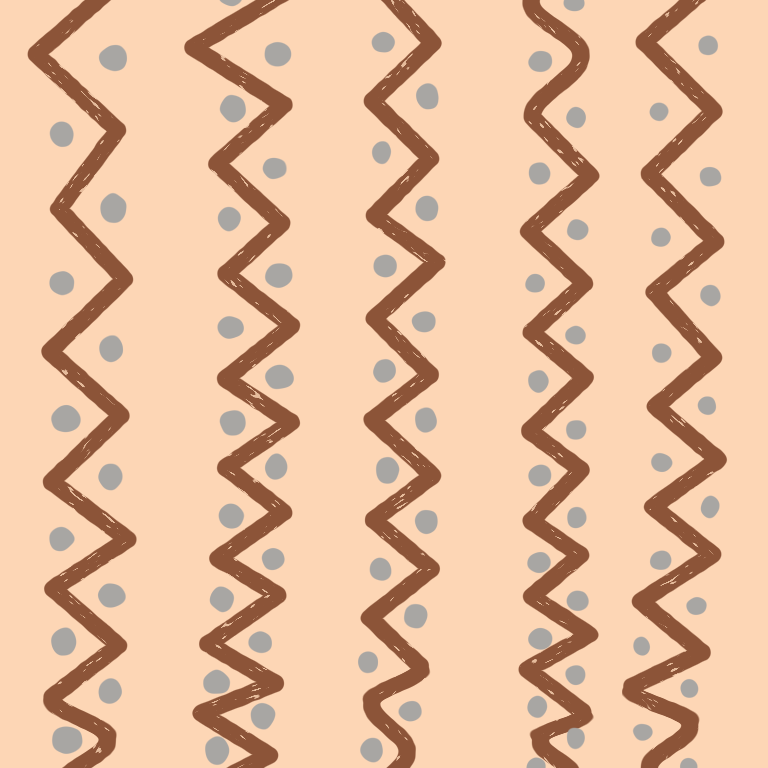
Give the GLSL for this pattern, as a Shadertoy shader.

```glsl
// Five hand-inked vertical zigzags with worn brown strokes and grey dots in their bends, on peach.
#define COLUMNS 5
#define STROKE_HALF 0.0112
#define JITTER 0.007
#define DOT_INSET 0.70
#define DOT_LARGE 0.0172
#define DOT_SMALL 0.0124
#define WEAR 0.29
#define PAPER vec3(0.992, 0.840, 0.710)
#define INK vec3(0.550, 0.330, 0.220)
#define GREY vec3(0.660, 0.650, 0.640)

// Per column: centre x, depth of first corner, first gap, shrink of gaps
const vec4 SPACING[COLUMNS] = vec4[](
    vec4(0.115, 0.074, 0.1048, 0.0022),
    vec4(0.331, 0.068, 0.0759, 0.0010),
    vec4(0.527, 0.053, 0.0760, 0.0007),
    vec4(0.726, 0.078, 0.0771, 0.0012),
    vec4(0.891, 0.061, 0.0866, 0.0014));

// Per column: signed half width, widening of first corner, lean at foot, height where curves begin
const vec4 SWAY[COLUMNS] = vec4[](
    vec4(-0.045, 1.6, 0.0, 0.10),
    vec4(-0.043, 1.8, -0.020, -1.0),
    vec4(0.038, 1.0, -0.018, 0.125),
    vec4(0.037, 1.0, 0.0, 0.07),
    vec4(-0.044, 1.2, -0.022, 0.10));

vec2 hash2(vec2 p) {
    vec3 q = fract(p.xyx * vec3(0.1031, 0.1030, 0.0973));
    q += dot(q, q.yzx + 33.33);
    return fract((q.xx + q.yz) * q.zy) * 2.0 - 1.0;
}

float gradientNoise(vec2 p) {
    vec2 i = floor(p), f = p - i;
    vec2 u = f * f * (3.0 - 2.0 * f), e = vec2(1.0, 0.0);
    float low = mix(dot(hash2(i), f), dot(hash2(i + e), f - e), u.x);
    float high = mix(dot(hash2(i + e.yx), f - e.yx), dot(hash2(i + 1.0), f - 1.0), u.x);
    return mix(low, high, u.y);
}

float sideOf(float row) { return 1.0 - 2.0 * mod(row, 2.0); }

// Unjittered middle of the zigzag at a row
vec2 spine(vec4 s, vec4 w, float row) {
    float y = 1.0 - (s.y + s.z * row - s.w * row * row);
    return vec2(s.x + w.z * (1.0 - smoothstep(0.15, 0.30, y)), y);
}

vec2 corner(vec4 s, vec4 w, float col, float row) {
    vec2 c = spine(s, w, row);
    float reach = w.x * sideOf(row) * (abs(row) < 0.5 ? w.y : 1.0);
    if (c.y < w.w - 0.01) reach *= 0.6;
    c.x += reach;
    return c + JITTER * hash2(vec2(col * 17.0 + 5.0, row + 40.0));
}

// Returns distance, position along and signed position across
vec3 straight(vec2 p, vec2 a, vec2 b) {
    vec2 d = b - a, q = p - a;
    float len = length(d);
    vec2 t = d / len;
    float along = dot(q, t);
    return vec3(length(q - t * clamp(along, 0.0, len)), along, q.x * t.y - q.y * t.x);
}

// Approximate distance to an S-shaped link
float curved(vec2 p, vec2 a, vec2 b) {
    vec2 d = b - a;
    float t = (p.y - a.y) / d.y, s = clamp(t, 0.0, 1.0);
    float x = a.x + d.x * s * s * (3.0 - 2.0 * s);
    float slope = 6.0 * s * (1.0 - s) * d.x / d.y;
    return length(vec2((p.x - x) * inversesqrt(1.0 + slope * slope), (t - s) * d.y));
}

void mainImage(out vec4 fragColor, in vec2 fragCoord) {
    vec2 p = fragCoord / iResolution.y;
    float aa = 0.8 / iResolution.y;

    // Column by x, then row by solving the shrinking spacing for y
    float col = dot(step(vec4(0.205, 0.429, 0.627, 0.810), p.xxxx), vec4(1.0));
    vec4 s = SPACING[int(col)], w = SWAY[int(col)];
    float root = sqrt(max(s.z * s.z - 4.0 * s.w * (1.0 - p.y - s.y), 0.0));
    float first = floor((s.z - root) / (2.0 * s.w)) - 1.0;
    float size = mix(DOT_LARGE, DOT_SMALL, col / float(COLUMNS - 1));

    float stroke = 1.0, dots = 1.0, corners = 0.0;
    vec2 grain = vec2(0.0), a = corner(s, w, col, first);
    for (int k = 0; k < 3; k++) {
        // Link to the next corner
        float row = first + float(k);
        vec2 b = corner(s, w, col, row + 1.0);
        float mid = 0.5 * (a.y + b.y);
        vec3 link = straight(p, a, b);
        if (mid < w.w || (col == 3.0 && mid > 0.81)) link.x = curved(p, a, b);
        if (link.x < stroke) {
            stroke = link.x;
            grain = vec2(link.y + row * 0.37 + col * 7.1, link.z);
            corners = 1.0 - smoothstep(0.0, 0.022, min(link.y, length(b - a) - link.y));
        }
        // Dot facing the corner
        vec2 r = hash2(vec2(row + 71.0, col * 13.0 + 9.0));
        vec2 home = spine(s, w, row) - vec2(DOT_INSET * w.x * sideOf(row), 0.0);
        vec2 q = (p - home - 0.004 * r.yx) * (1.0 + 0.07 * vec2(r.x, -r.x));
        dots = min(dots, length(q) - size * (1.0 + 0.10 * r.y));
        a = b;
    }

    // Uneven edges, with dry-brush flecks along the strokes
    vec3 color = PAPER;
    if (stroke < STROKE_HALF + 0.006) {
        stroke += 0.0012 * gradientNoise(p * 90.0) - STROKE_HALF;
        float patches = gradientNoise(grain * vec2(26.0, 70.0) + 31.0);
        float flecks = gradientNoise(grain * vec2(75.0, 330.0) + 50.0);
        float worn = smoothstep(0.0, 0.14, flecks - WEAR + 0.45 * patches - 0.15 * corners);
        color = mix(PAPER, INK, (1.0 - smoothstep(-aa, aa, stroke)) * (1.0 - 0.8 * worn));
    }
    if (dots < 0.008) dots += 0.0026 * gradientNoise(p * 62.0 + 8.0);
    fragColor = vec4(mix(color, GREY, 1.0 - smoothstep(-aa, aa, dots)), 1.0);
}
```
